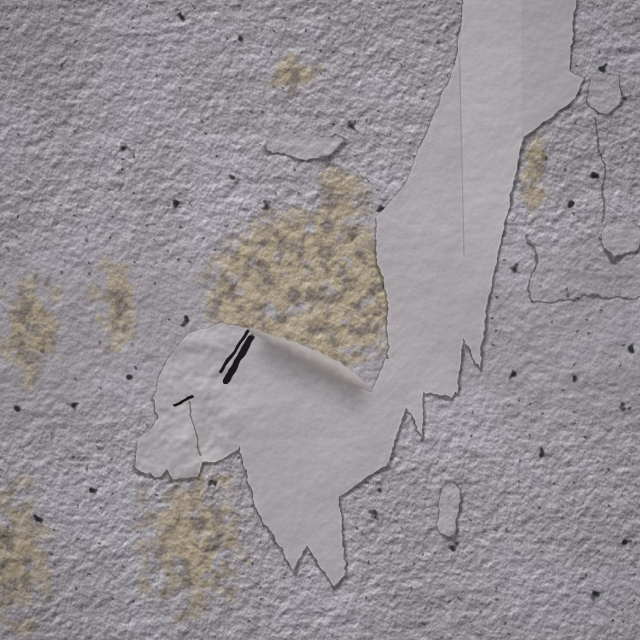
Reproduce this texture procedurally as a WebGL 2 fragment shader.

```glsl
#version 300 es
precision highp float;
// Weathered lavender plaster with ochre stains and a torn, curling strip of pale paper.
uniform vec2 u_resolution;
out vec4 fragColor;

// Outlines of the three torn sheets
const vec2 STRIP[] = vec2[](
  vec2(.728, 1.03), vec2(.712, .902), vec2(.632, .711), vec2(.588, .659),
  vec2(.586, .609), vec2(.605, .538), vec2(.607, .4), vec2(.714, .385),
  vec2(.724, .473), vec2(.75, .425), vec2(.759, .518), vec2(.818, .785),
  vec2(.898, .845), vec2(.91, .876), vec2(.889, .889), vec2(.902, 1.03));
const vec2 BODY[] = vec2[](
  vec2(.39, .485), vec2(.58, .387), vec2(.602, .44), vec2(.714, .4),
  vec2(.705, .378), vec2(.66, .388), vec2(.659, .318), vec2(.635, .366),
  vec2(.606, .275), vec2(.53, .225), vec2(.54, .1), vec2(.522, .085),
  vec2(.478, .15), vec2(.46, .108), vec2(.4, .205), vec2(.375, .297));
const vec2 FLAP[] = vec2[](
  vec2(.39, .487), vec2(.35, .495), vec2(.295, .48), vec2(.262, .44),
  vec2(.238, .378), vec2(.248, .345), vec2(.215, .312), vec2(.208, .268),
  vec2(.25, .255), vec2(.262, .268), vec2(.268, .252), vec2(.31, .255),
  vec2(.316, .277), vec2(.345, .282), vec2(.372, .297), vec2(.43, .4));
// Ellipses: centre, radii
const vec4 STAINS[] = vec4[](
  vec4(.475, .54, .18, .15), vec4(.53, .69, .06, .08), vec4(.46, .885, .06, .04),
  vec4(.18, .52, .05, .1), vec4(.05, .49, .07, .12), vec4(.835, .73, .03, .1),
  vec4(.3, .16, .12, .17), vec4(.02, .13, .08, .16));
const vec4 FLAKES[] = vec4[](vec4(.473, .772, .055, .022), vec4(.7, .2, .013, .042),
  vec4(.942, .856, .028, .032), vec4(.972, .628, .03, .028));
// Segments: start, end
const vec4 CRACKS[] = vec4[](vec4(.83, .64, .83, .53), vec4(.83, .53, 1, .535),
  vec4(.935, .82, .94, .65));
const vec4 BARS[] = vec4[](vec4(.392, .472, .353, .405), vec4(.388, .483, .344, .42),
  vec4(.3, .38, .272, .366));

vec2 hash2(vec2 p) {
  vec3 q = fract(p.xyx * vec3(.1031, .103, .0973));
  q += dot(q, q.yzx + 33.33);
  return fract((q.xx + q.yz) * q.zy);
}
float corner(vec2 i, vec2 f, vec2 o) { return dot(hash2(i + o) * 2. - 1., f - o); }
float noise(vec2 p) {
  vec2 i = floor(p), f = p - i, u = f * f * (3. - 2. * f), e = vec2(1, 0);
  return mix(mix(corner(i, f, e.yy), corner(i, f, e.xy), u.x),
             mix(corner(i, f, e.yx), corner(i, f, e.xx), u.x), u.y);
}
float fbm(vec2 p) {
  float sum = 0., amp = 1.;
  for (int i = 0; i < 4; i++) { sum += amp * noise(p); p = p * 2.03 + 17.; amp *= .5; }
  return sum;
}
const vec2 UP = vec2(-.001, .003);
// Light from above on a bumpy surface
float lit(vec2 p, float s) { return fbm(p * s) - fbm((p + UP) * s); }
float segment(vec2 p, vec2 a, vec2 b) {
  p -= a; b -= a;
  return length(p - b * clamp(dot(p, b) / dot(b, b), 0., 1.));
}
float polygon(vec2 p, vec2 v[16]) {
  float d = 9., side = 1.;
  for (int i = 0, j = 15; i < 16; j = i, i++) {
    vec2 e = v[j] - v[i], w = p - v[i];
    d = min(d, segment(p, v[i], v[j]));
    bvec3 c = bvec3(p.y >= v[i].y, p.y < v[j].y, e.x * w.y > e.y * w.x);
    if (all(c) || all(not(c))) side = -side;
  }
  return side * d;
}
float paper(vec2 p) { return min(polygon(p, STRIP), min(polygon(p, BODY), polygon(p, FLAP))); }
float ellipse(vec2 p, vec4 e) { return (length((p - e.xy) / e.zw) - 1.) * min(e.z, e.w); }
float cover(float d) { float w = max(.001, .8 / u_resolution.y); return 1. - smoothstep(-w, w, d); }
float shade(float d, float w) { return 1. - smoothstep(0., w, d); }
// Sparse round holes
float pits(vec2 p, float chance) {
  vec2 id = floor(p), r = hash2(id + 5.);
  float d = length(fract(p) - .3 - .4 * r) + .3 * noise(p * 5.);
  return step(hash2(id + 71.).x, chance) * shade(d, .2);
}

void main() {
  vec2 p = gl_FragCoord.xy / u_resolution;
  float grain = fbm(p * 75.), broad = fbm(p * 7.);
  vec2 torn = p + .005 * vec2(noise(p * 45.), noise(p * 45. + 9.)) + .004 * noise(p * 130.);

  // Rough plaster
  float relief = .5 * lit(p, 32.) + .4 * lit(p, 90.);
  float rough = mix(.6, 1., smoothstep(.06, .2, abs(p.y - .48)));
  vec3 col = mix(vec3(.575, .555, .575), vec3(.61, .595, .625), smoothstep(-.4, .4, broad));
  col += relief * rough * .75;
  col *= 1. - .7 * pits(p * 23., .1) - .4 * pits(p * 55., .14 * rough);

  // Ochre stains and exposed undercoat
  float stain = 0.;
  for (int i = 0; i < STAINS.length(); i++)
    stain = max(stain, (1. - length((p - STAINS[i].xy) / STAINS[i].zw)) * (i == 0 ? 1.9 : .7));
  float ochre = smoothstep(.02, .3, min(stain, .5) + fbm(p * 34. + 4.) * .7 - .12) * smoothstep(0., .2, stain);
  vec3 under = mix(vec3(.45, .415, .38), vec3(.63, .575, .48), smoothstep(-.35, .15, fbm(p * 40.)));
  col = mix(col, under + relief * .5, ochre * mix(.55, .85, smoothstep(.2, .6, stain)));

  // Cracks and loose flakes
  for (int i = 0; i < CRACKS.length(); i++)
    col *= 1. - .35 * shade(segment(torn + .025 * noise(p * 23.), CRACKS[i].xy, CRACKS[i].zw), .0035);
  vec2 ragged = torn + .02 * noise(p * 30.);
  for (int i = 0; i < FLAKES.length(); i++) {
    col *= 1. - .4 * shade(ellipse(ragged + UP, FLAKES[i]), .005);
    col = mix(col, vec3(.62, .605, .62) + relief * .4, cover(ellipse(ragged, FLAKES[i])));
  }

  // Paper with cast shadow, wrinkles and folds
  float sheet = paper(torn);
  col *= 1. - .4 * shade(paper(torn + UP), .006);
  vec3 page = vec3(.635, .615, .628) + lit(p, 13.) * mix(.9, .2, smoothstep(.33, .4, p.x));
  page += relief * .12 + broad * .02 + .03 * smoothstep(.5, .9, p.y);
  page += .025 * cover(.72 - p.x) * cover(p.x - .815) * smoothstep(.55, .7, p.y);
  page *= 1. - .14 * shade(segment(p, vec2(.718, .91), vec2(.725, .6)), .002);
  page *= 1. - .35 * shade(segment(ragged, vec2(.295, .37), vec2(.315, .29)), .004);
  page += .04 * smoothstep(-.005, 0., sheet);

  // Printed dark bars
  for (int i = 0; i < BARS.length(); i++) {
    float d = segment(torn, BARS[i].xy, BARS[i].zw) - (i == 0 ? .005 : .0025);
    page = mix(page, vec3(.1, .09, .1), cover(d));
  }

  // Curled lip, tapering to a tip, and the shade beneath it
  float t = (p.x - .39) / .195, span = cover(abs(p.x - .4875) - .0975);
  float lip = torn.y - mix(.484, .388, t) - .02 * t * (1. - t);
  float taper = smoothstep(1.02, .8, t);
  page *= 1. - .25 * span * taper * smoothstep(-.075, -.005, lip) * smoothstep(0., .2, t);
  col = mix(col, page, cover(sheet));
  vec3 curl = mix(vec3(.49, .46, .46), vec3(.67, .645, .64), smoothstep(-.014, .012, lip));
  col = mix(col, curl, span * cover(abs(lip) - mix(.005, .014, smoothstep(0., .5, t)) * taper));

  // Darker corners
  col *= 1.04 - .32 * dot(p - .5, p - .5);
  fragColor = vec4(col, 1);
}
```
